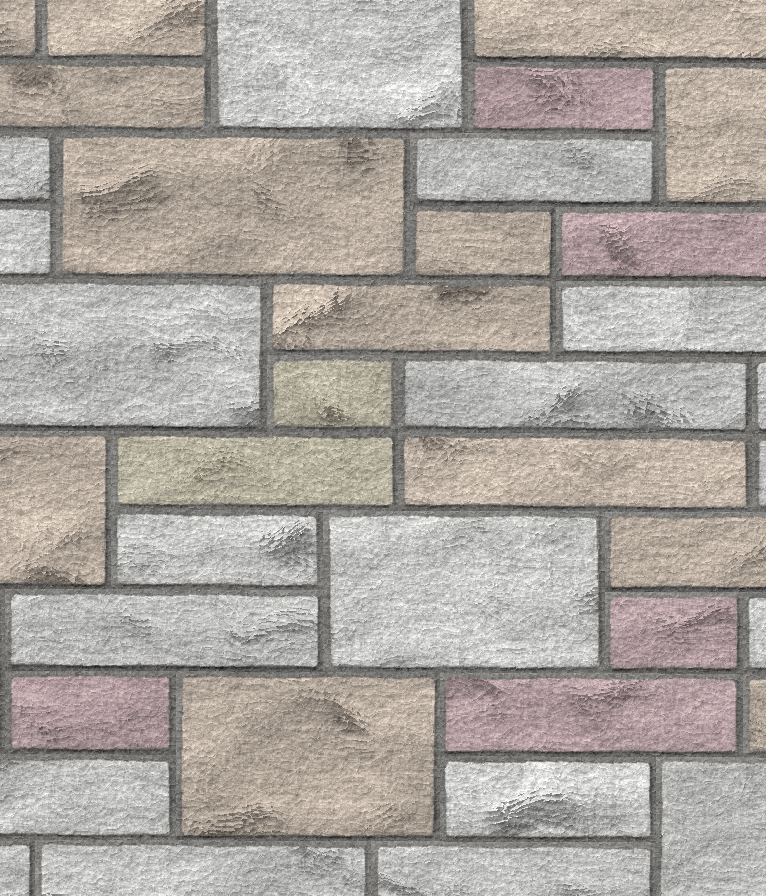
A Shadertoy shader for this texture:

```glsl
// A wall of split-face ashlar stones in grey, tan and rose with recessed mortar.

vec2 hash2(vec2 p) {
    return fract(sin(vec2(dot(p, vec2(127.1, 311.7)), dot(p, vec2(269.5, 183.3)))) * 43758.5);
}

// Cellular noise: offset from the nearest feature point, used as a facet slope.
vec2 facet(vec2 p) {
    vec2 cell = floor(p), nearest = vec2(9.0);
    for (int j = -1; j <= 1; j++)
    for (int i = -1; i <= 1; i++) {
        vec2 c = cell + vec2(i, j);
        vec2 d = p - c - hash2(c);
        if (dot(d, d) < dot(nearest, nearest)) nearest = d;
    }
    return nearest;
}

// Tall blocks span two courses; neighbouring slots start on alternate courses.
float startCourse(float slot, float course) {
    return course - mod(course + slot, 2.0);
}

vec2 tallSpan(float slot, float start) {
    vec2 h = hash2(vec2(slot, start) + 7.0);
    float centre = 0.6 * slot + 0.07 * start + 0.06 * (h.x - 0.5);
    return centre + vec2(-1.0, 1.0) * mix(0.14, 0.2, h.y);
}

// Bounds of the stone: left, bottom course, right, top course.
vec4 stoneAt(vec2 p) {
    float course = floor(p.y);
    float firstSlot = floor((p.x - 0.07 * course) / 0.6) - 1.0;
    vec4 box = vec4(p.x - 0.1, course, p.x + 0.1, course + 1.0);
    for (int i = 0; i < 3; i++) {
        float slot = firstSlot + float(i);
        float start = startCourse(slot, course);
        vec2 a = tallSpan(slot, start);
        vec2 b = tallSpan(slot + 1.0, startCourse(slot + 1.0, course));
        if (p.x >= a.x && p.x < a.y) {
            bool halved = hash2(vec2(slot, start) + 31.0).x > 0.84;
            box = halved ? vec4(a.x, course, a.y, course + 1.0)
                         : vec4(a.x, start, a.y, start + 2.0);
        } else if (p.x >= a.y && p.x < b.x) {
            box = vec4(a.y, course, b.x, course + 1.0);
            float cut = mix(a.y, b.x, 0.38 + 0.24 * hash2(vec2(slot, course)).x);
            if (b.x - a.y > 0.36) {
                if (p.x < cut) box.z = cut; else box.x = cut;
            }
        }
    }
    return box;
}

vec3 stoneColour(float kind, float shade) {
    vec3 colour = vec3(0.735, 0.738, 0.728);
    if (kind > 0.50) colour = vec3(0.715, 0.667, 0.618);
    if (kind > 0.81) colour = vec3(0.685, 0.602, 0.613);
    if (kind > 0.96) colour = vec3(0.69, 0.67, 0.60);
    return colour * (0.96 + 0.10 * shade);
}

void mainImage(out vec4 fragColor, in vec2 fragCoord) {
    vec2 uv = fragCoord / iResolution.y;
    float pixel = 1.0 / iResolution.y;

    // Courses become gently lower towards the top
    float coursesPerUnit = 10.2 + 2.6 * uv.y;
    vec2 wall = vec2(uv.x + 0.3, uv.y * (10.2 + 1.3 * uv.y) + 0.35 + 0.05 * uv.x);
    vec4 box = stoneAt(wall);
    vec2 id = hash2(box.xy * vec2(13.0, 1.0) + 3.0);
    float kind = fract(box.x * 2.1 + box.y * 0.618);

    // Nearly square stone outline, slightly tilted and chipped
    vec2 scale = vec2(1.0, 1.0 / coursesPerUnit);
    vec2 q = (wall - 0.5 * (box.xy + box.zw)) * scale;
    vec2 halfSize = 0.5 * (box.zw - box.xy) * scale - vec2(0.0072, 0.0066);
    q += (id.yx - 0.5) * vec2(0.03, 0.012) * q.yx;
    vec2 e = abs(q) - halfSize + 0.005;
    float dist = length(max(e, 0.0)) + min(max(e.x, e.y), 0.0) - 0.005;
    dist += 0.0012 * facet(uv * 75.0).x + 0.0008 * sin(uv.x * 47.0 + id.x * 40.0);

    // Broken faces lit from above: large ridges, then small chips
    vec2 light = vec2(-0.35, 0.94);
    vec2 p = uv + id * 5.0;
    vec2 wave = sin(p.yx * vec2(31.0, 23.0)) + 0.5 * sin(p.yx * vec2(83.0, 67.0) + 4.0 * p);
    vec2 crumb = facet(p * vec2(75.0, 95.0));
    vec2 rough = facet(p * vec2(23.0, 37.0) + 0.25 * wave + 0.5 * crumb);
    vec2 ridge = facet(p * vec2(6.0, 12.0) + 0.1 * wave + 0.22 * rough + 0.08 * crumb);
    float broken = smoothstep(-0.4, 0.9, sin(p.x * 37.0 + p.y * 21.0 + wave.y));
    float relief = -dot((0.09 + 0.07 * broken) * ridge + 0.09 * rough + 0.06 * crumb, light);
    relief -= 0.14 * smoothstep(0.3, 0.55, ridge.y) * broken;
    relief += 0.02 * wave.x * wave.y;

    // Sandy grain: fine lit bumps over irregular pits
    vec2 bump = facet(p * 200.0 + 0.5 * crumb);
    vec2 pit = facet(p * vec2(125.0, 150.0) + 0.6 * bump + 0.4 * rough);
    float dust = hash2(floor(p * 380.0)).x - 0.5;
    float grain = -0.14 * dot(bump, light) + 0.15 * (0.42 - length(pit)) + 0.09 * dust;
    relief += grain;

    // Worn rims: pale along the top, dark along the bottom
    float rim = smoothstep(-0.007, 0.0, dist);
    float rimSide = clamp(q.y / halfSize.y, -1.0, 1.0);
    relief += rim * (0.05 * rimSide - 0.02);
    vec3 stone = stoneColour(kind, id.y) * (1.0 + 1.3 * relief);

    // Sandy mortar, shadowed beneath and to the right of each stone
    float below = smoothstep(0.001, -0.003, q.y + halfSize.y);
    float right = smoothstep(-0.001, 0.003, q.x - halfSize.x);
    float contact = 1.0 - smoothstep(0.0, 0.005, dist);
    float tone = 0.50 + 0.03 * wave.x - max(below, 0.6 * right) * (0.09 + 0.20 * contact);
    tone -= 0.04 * contact;
    tone += 0.8 * grain;
    vec3 mortar = tone * vec3(1.015, 1.0, 0.975);

    float edge = max(0.0011, 0.7 * pixel);
    fragColor = vec4(mix(stone, mortar, smoothstep(-edge, edge, dist)), 1.0);
}
```
